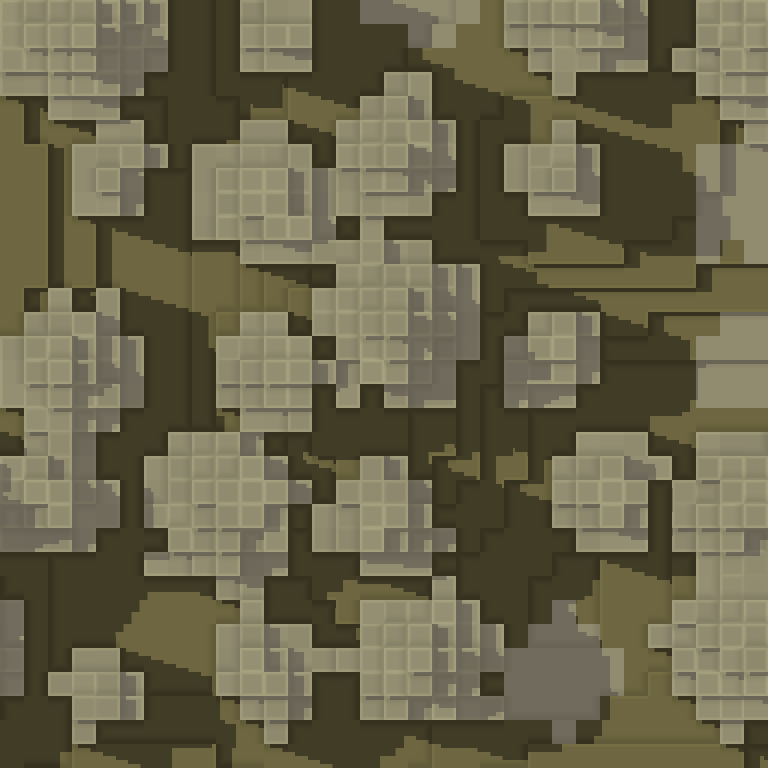
A three.js fragment shader for this pattern:

```glsl
#define CELLS 32.0        // blocks across the canvas
#define SPACING 7.0       // blocks between tree centers
#define RADIUS_MIN 1.7
#define RADIUS_MAX 3.8
#define ROUGHNESS 1.0     // raggedness of the crowns
#define DOME 1.6          // crown rise per block inwards
#define FLAT_SHARE 0.25   // share of low bushes
#define RELIEF 6.5        // terrace levels
#define HILL 9.0          // hill size in blocks
#define SUN_RISE 1.5      // light ray climb per block
#define SUN_TILT 0.32     // light ray drift upwards per block

varying vec2 vUv;

const vec3 GROUND_LIT = vec3(0.43, 0.40, 0.25);
const vec3 GROUND_SHADE = vec3(0.25, 0.235, 0.15);
const vec3 GROUND_DEEP = vec3(0.21, 0.19, 0.12);
const vec3 LEAF_LIT = vec3(0.57, 0.55, 0.44);
const vec3 LEAF_SHADE = vec3(0.44, 0.42, 0.36);
const vec3 LEAF_BRIGHT = vec3(0.66, 0.64, 0.50);

float hash(vec2 p) {
  return fract(sin(dot(p, vec2(127.1, 311.7))) * 43758.5453);
}

float noise(vec2 p) {
  vec2 i = floor(p), f = fract(p);
  f = f * f * (3.0 - 2.0 * f);
  return mix(mix(hash(i), hash(i + vec2(1.0, 0.0)), f.x),
             mix(hash(i + vec2(0.0, 1.0)), hash(i + 1.0), f.x), f.y);
}

// Crown height above the ground and depth inside the crown
vec2 canopy(vec2 cell) {
  vec2 c = cell + 0.5, best = vec2(0.0);
  vec2 tile = floor(c / SPACING - 0.5);
  float rough = ROUGHNESS * (hash(cell + 7.7) - 0.5);
  for (int j = 0; j < 2; j++) {
    for (int i = 0; i < 2; i++) {
      vec2 id = tile + vec2(float(i), float(j));
      vec2 jitter = vec2(hash(id + 17.3), hash(id + 51.9)) - 0.5;
      vec2 center = (id + 0.5 + 0.45 * jitter) * SPACING;
      float radius = mix(RADIUS_MIN, RADIUS_MAX, hash(id + 29.7));
      float depth = radius - length(c - center) - rough;
      if (depth > 0.0) {
        float kind = hash(id + 83.1);
        float rise = kind < FLAT_SHARE ? 0.0 : mix(3.0, 8.0, kind) + floor(DOME * depth);
        best = max(best, vec2(rise, depth));
      }
    }
  }
  return best;
}

float terrain(vec2 cell) {
  return floor(RELIEF * noise(cell / HILL + 3.4));
}

float blockTop(vec2 cell) {
  return terrain(cell) + canopy(cell).x;
}

// Walk the blocks towards the light until one rises above the ray
float shadow(vec2 p, float top) {
  vec2 dir = vec2(-1.0, SUN_TILT), side = sign(dir);
  vec2 cell = floor(p), span = 1.0 / abs(dir);
  vec2 next = (cell + max(side, 0.0) - p) / dir;
  for (int i = 0; i < 14; i++) {
    float t = min(next.x, next.y);
    vec2 axis = next.x < next.y ? vec2(1.0, 0.0) : vec2(0.0, 1.0);
    cell += axis * side;
    next += axis * span;
    if (blockTop(cell) > top + t * SUN_RISE) return 1.0;
  }
  return 0.0;
}

vec3 shade(vec2 p) {
  vec2 cell = floor(p), f = fract(p);
  vec2 crown = canopy(cell);
  float top = terrain(cell) + crown.x;
  float dark = shadow(vec2(p.x, (floor(p.y * 6.0) + 0.5) / 6.0), top);

  // Creases below higher neighbours, rims above lower ones
  float crease = 0.0, rim = 0.0;
  for (int k = 0; k < 4; k++) {
    float a = float(k) * 1.5707963;
    vec2 n = floor(vec2(cos(a), sin(a)) + 0.5);
    float gap = 0.5 - dot(f - 0.5, n);
    float diff = blockTop(cell + n) - top;
    if (diff > 0.5) crease = max(crease, 1.0 - smoothstep(0.0, 0.45, gap));
    if (diff < -0.5) rim = max(rim, 1.0 - smoothstep(0.05, 0.16, gap));
  }

  if (crown.y <= 0.0) {
    vec3 lit = GROUND_LIT * (1.0 + 0.07 * rim - 0.12 * crease);
    return mix(lit, mix(GROUND_SHADE, GROUND_DEEP, crease), dark);
  }

  // Leaf blocks with a fine grid on the inner crown
  vec2 edge = min(f, 1.0 - f);
  float grid = 1.0 - smoothstep(0.04, 0.14, min(edge.x, edge.y));
  grid *= step(0.5, crown.x) * smoothstep(0.5, 1.3, crown.y);
  float line = max(0.75 * grid, 0.6 * rim * step(0.5, crown.x));
  float tone = 1.0 + 0.05 * (hash(cell + 41.0) - 0.5) * step(0.5, crown.x);
  vec3 lit = mix(LEAF_LIT, LEAF_BRIGHT, line) * (1.0 - 0.1 * crease);
  vec3 dim = mix(LEAF_SHADE, LEAF_LIT, 0.3 * line) * (1.0 - 0.07 * crease);
  return mix(lit, dim, dark) * tone;
}

void main() {
  // Four samples smooth the block and shadow edges
  vec2 p = vUv * CELLS, px = fwidth(p);
  vec3 color = vec3(0.0);
  for (int j = 0; j < 2; j++)
    for (int i = 0; i < 2; i++)
      color += shade(p + px * (vec2(float(i), float(j)) - 0.5) * 0.5);
  gl_FragColor = vec4(color * 0.25, 1.0);
}
```
